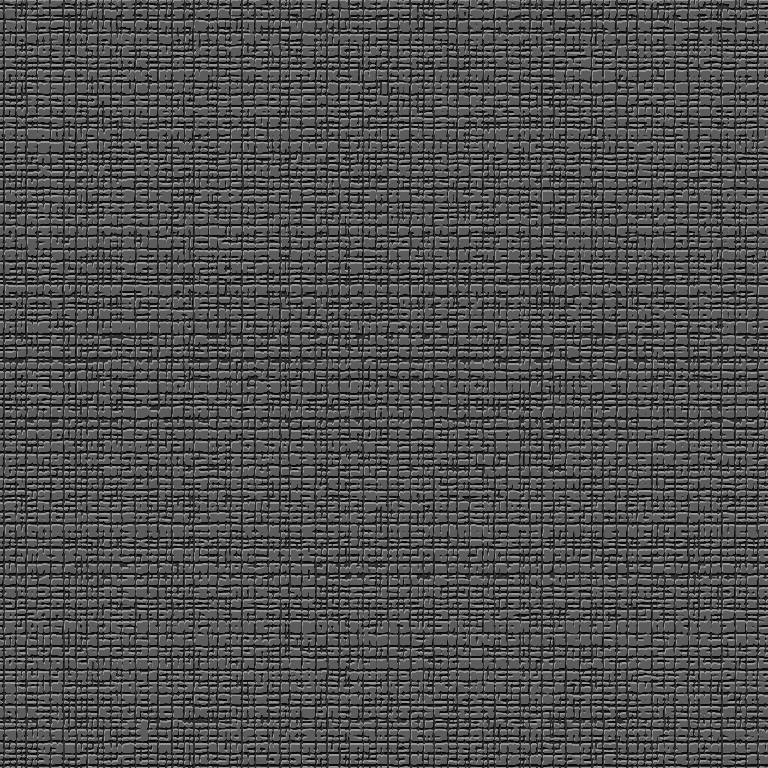
A three.js fragment shader for this texture:

```glsl
// Dark grey woven relief: small rounded plates parted by thin broken grooves, lit from above.
varying vec2 vUv;

const float FACE_GREY = 0.36;
const float RIM_LIGHT = 0.23;
const float EDGE_SHADOW = 0.14;
const float FLOOR_SHADE = 0.18;
const vec2 TOWARD_LIGHT = vec2(-0.0006, 0.0024);

float hash(vec2 p) {
  vec3 q = fract(vec3(p.xyx) * 0.1031);
  q += dot(q, q.yzx + 33.33);
  return fract((q.x + q.y) * q.z);
}

vec2 gradientAt(vec2 cell) {
  float angle = 6.2832 * hash(cell);
  return vec2(cos(angle), sin(angle));
}

// Gradient noise, roughly -1 to 1
float gradientNoise(vec2 p) {
  vec2 cell = floor(p);
  vec2 f = p - cell;
  vec2 blend = f * f * f * (f * (f * 6.0 - 15.0) + 10.0);
  float a = dot(gradientAt(cell), f);
  float b = dot(gradientAt(cell + vec2(1.0, 0.0)), f - vec2(1.0, 0.0));
  float c = dot(gradientAt(cell + vec2(0.0, 1.0)), f - vec2(0.0, 1.0));
  float d = dot(gradientAt(cell + vec2(1.0, 1.0)), f - vec2(1.0, 1.0));
  return 1.4 * mix(mix(a, b, blend.x), mix(c, d, blend.x), blend.y);
}

// Depth of jittered parallel grooves: strong lanes alternate with weak, broken ones
float grooves(float across, float along, float count, float width,
              float strong, float weak, float seed) {
  float nearest = floor(across * count);
  float depth = 0.0;
  for (int i = -1; i <= 1; i++) {
    float id = nearest + float(i);
    float isWeak = mod(id, 2.0);
    float lane = 2.0 * id + seed + 0.5;
    float jitter = 0.55 * (hash(vec2(id + 5.0, seed)) - 0.5);
    float wobble = 0.0011 * gradientNoise(vec2(along * 70.0, lane + 400.0));
    float offset = (across - (id + 0.5 + jitter) / count - wobble) / width;
    float level = mix(strong, weak, isWeak);
    level += 0.4 * (hash(vec2(id + 9.0, seed + 3.0)) - 0.5);
    level += mix(0.4, 0.9, isWeak) * gradientNoise(vec2(along * 95.0, lane));
    depth += max(level, 0.0) * exp(-offset * offset);
  }
  return depth;
}

// 1 on the raised plates, 0 on the groove floor
float plateMask(vec2 p) {
  float depth = grooves(p.y, p.x, 128.0, 0.0018, 1.0, 0.5, 11.0);
  depth += grooves(p.x, p.y, 128.0, 0.0014, 0.86, 0.3, 37.0);
  depth += 0.25 * gradientNoise(p * 150.0);
  return 1.0 - smoothstep(0.42, 0.72, depth);
}

void main() {
  float plate = plateMask(vUv);
  float relief = plate - plateMask(vUv + TOWARD_LIGHT);

  // Bright rims face the light, shadows fall below each plate
  float grey = FACE_GREY - FLOOR_SHADE * (1.0 - plate);
  grey += RIM_LIGHT * max(relief, 0.0) - EDGE_SHADOW * max(-relief, 0.0);
  gl_FragColor = vec4(vec3(grey), 1.0);
}
```
